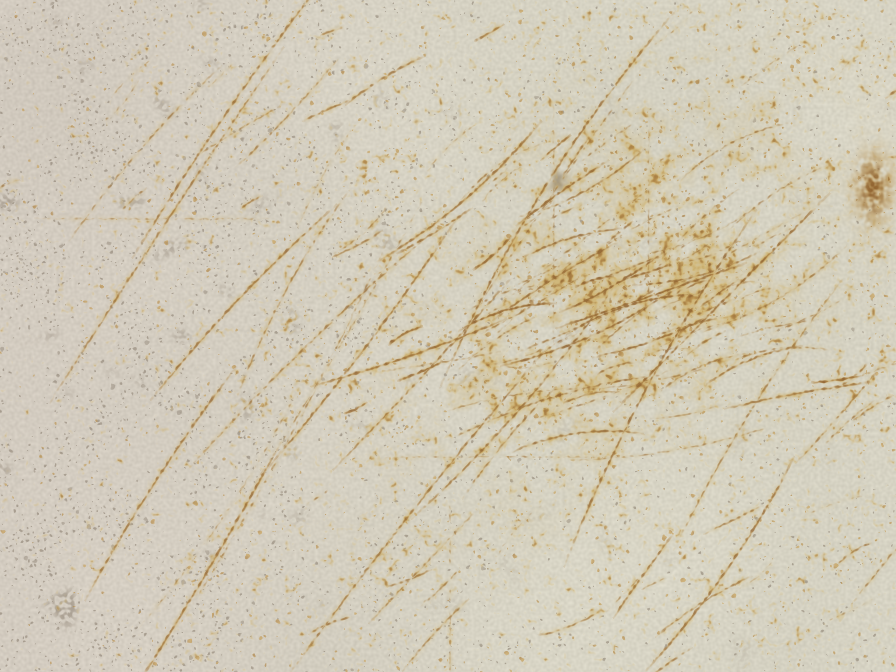
This texture is drawn by a WebGL 2 fragment shader. Its source:

```glsl
#version 300 es
precision highp float;
// Pale enamelled metal with rusty scratches, ragged rust flecks and sooty grit.
uniform vec2 u_resolution;
out vec4 fragColor;

vec2 hash2(vec2 p) {
  vec3 q = fract(p.xyx * vec3(0.1031, 0.1030, 0.0973));
  q += dot(q, q.yzx + 33.33);
  return fract((q.xx + q.yz) * q.zy);
}

float cornerSlope(vec2 cell, vec2 offset) {
  float a = 6.2832 * hash2(cell).x;
  return dot(vec2(cos(a), sin(a)), offset);
}

// Gradient noise, roughly -1 to 1
float noise(vec2 p) {
  vec2 i = floor(p), f = fract(p), e = vec2(1.0, 0.0);
  vec2 u = f * f * f * (f * (f * 6.0 - 15.0) + 10.0);
  float low = mix(cornerSlope(i, f), cornerSlope(i + e, f - e), u.x);
  float high = mix(cornerSlope(i + e.yx, f - e.yx), cornerSlope(i + 1.0, f - 1.0), u.x);
  return 1.4 * mix(low, high, u.y);
}

vec2 turn(vec2 p, float a) {
  float c = cos(a), s = sin(a);
  return vec2(c * p.x + s * p.y, c * p.y - s * p.x);
}

// One jittered dot per cell, kept with the given probability
float specks(vec2 p, float scale, float density) {
  vec2 cell = floor(p * scale);
  vec2 place = hash2(cell + scale), kind = hash2(cell + scale + 71.0);
  float radius = mix(0.08, 0.28, kind.y * kind.y);
  float d = length(fract(p * scale) - mix(vec2(0.3), vec2(0.7), place)) - radius;
  float edge = 0.7 * scale / u_resolution.y;
  return smoothstep(edge, -edge, d) * step(kind.x, density);
}

// Bent, uneven strokes: x is the scratch itself, y the stain around it
vec2 scratches(vec2 p, float grain, float beads) {
  float px = 0.9 / u_resolution.y;
  vec2 sum = vec2(0.0);
  for (int i = 0; i < 160; i++) {
    float n = float(i);
    vec2 a = hash2(vec2(n, 3.0)), b = hash2(vec2(n, 17.0)), c = hash2(vec2(n, 41.0));
    vec2 centre = a * vec2(1.35, 1.0);                 // loose short strokes
    float angle = mix(0.3, 1.0, b.x);
    float halfLength = mix(0.02, 0.11, b.y * b.y);
    float strength = 0.6 * c.x;
    float bend = 0.3;
    if (i < 26) {                                      // long steep strokes
      centre = vec2(0.2, 0.08) + a * vec2(0.95, 0.8);
      angle = mix(0.7, 1.08, b.x);
      halfLength = mix(0.08, 0.33, b.y);
      strength = mix(0.1, 0.7, c.x);
      bend = 0.16;
    } else if (i < 100) {                              // flatter strokes in the worn zone
      centre = vec2(0.93, 0.57) + (a + b.yx - 1.0) * vec2(0.42, 0.27);
      angle = mix(0.1, 0.75, b.x);
      halfLength = mix(0.03, 0.17, c.y * c.y);
      strength = mix(0.2, 1.0, c.x * c.x);
    } else if (i % 12 == 0) {                          // faint upright and level strokes
      angle = 1.57 * step(0.5, b.x);
      halfLength = 0.18;
      strength = 0.15;
      bend = 0.02;
    }
    vec2 q = turn(p - centre, angle);
    q.y -= (fract(c.y * 7.0) - 0.5) * bend / halfLength * q.x * q.x;
    float d = abs(q.y);
    if (d > 0.02 || abs(q.x) > halfLength) continue;
    float taper = smoothstep(halfLength, 0.7 * halfLength, abs(q.x));
    float width = mix(0.0008, 0.0018, strength) * (1.0 + 0.8 * grain);
    float broken = smoothstep(-0.45, 0.35, 0.7 * grain + 0.3 * beads + 0.9 * (strength - 0.35));
    float line = smoothstep(width + px, width - px, d) * broken * (0.55 + 0.45 * strength);
    float halo = exp(-d * d / 0.00002) * taper * (0.25 + strength) * (0.6 + 0.9 * beads);
    sum = max(sum, vec2(line * (0.25 + 0.75 * taper), halo));
  }
  return sum;
}

void main() {
  vec2 p = gl_FragCoord.xy / u_resolution.y;
  float grain = noise(p * 135.0), beads = noise(p * 62.0 + 9.0);
  float clumps = noise(p * 27.0 + 21.0), fine = noise(p * 190.0 + 31.0);
  float patches = noise(p * 8.0 + 5.0);
  vec2 rough = p + 0.0022 * vec2(grain, noise(p * 130.0 + 57.0));
  float leftSide = 1.0 - smoothstep(0.0, 0.9, p.x);

  // Enamel with fine grain and pale wipe marks
  vec3 colour = mix(vec3(0.842, 0.829, 0.768), vec3(0.826, 0.797, 0.752), leftSide);
  colour += 0.032 * fine + 0.012 * grain + 0.014 * noise(p * 3.0);
  colour += 0.012 * smoothstep(0.45, 0.9, noise(turn(p, 0.75) * vec2(3.0, 70.0)));

  // Grey-brown grit and smudges
  float gather = 0.6 + 1.1 * noise(p * 11.0 + 70.0);
  float grit = 0.8 * specks(turn(rough, 0.4), 130.0, (0.12 + 0.38 * leftSide) * gather);
  grit = max(grit, 0.6 * specks(turn(rough, 1.1), 85.0, (0.02 + 0.09 * leftSide) * gather));
  float smudge = smoothstep(0.4, 0.8, noise(p * 15.0 + 3.0)) * smoothstep(-0.3, 0.4, grain);
  smudge *= 0.2 + 0.6 * leftSide;
  vec2 soot = rough - vec2(0.83, 0.73);
  smudge += 1.2 * exp(-dot(soot, soot) / 0.00018) * smoothstep(-0.7, 0.3, beads);
  colour = mix(colour, vec3(0.51, 0.46, 0.40), 0.65 * clamp(max(grit, smudge), 0.0, 1.0));

  // Worn zone and one deep blotch
  vec2 worn = turn(p - vec2(0.92, 0.57), 0.75) / vec2(0.29, 0.18);
  float zone = exp(-dot(worn, worn));
  float streak = noise(turn(p, 0.55) * vec2(8.0, 36.0));
  vec2 spot = (rough - vec2(1.30, 0.72)) / vec2(0.024, 0.045);
  float blotch = exp(-dot(spot, spot)) * smoothstep(-0.9, 0.3, beads + 0.6 * grain);

  // Ragged rust flecks, gathered in patches, with small dots between
  float spread = 0.02 + 0.38 * zone + 0.24 * patches;
  spread -= 0.24 * (1.0 - smoothstep(-0.1, 0.55, p.x));
  float ragged = 0.5 * beads + 0.5 * grain + 0.35 * clumps + 0.15 * fine;
  ragged += 0.6 * spread + 0.3 * zone * streak;
  float rust = 0.9 * smoothstep(0.50, 0.90, ragged);
  float dots = clamp(0.05 + 0.5 * spread, 0.03, 0.35);
  rust = max(rust, 0.75 * specks(turn(rough, 0.8), 80.0, 0.7 * dots));
  rust = max(rust, 0.7 * specks(turn(rough, 2.0), 125.0, dots));
  vec2 marks = scratches(p + 0.3 * (rough - p), grain, beads);
  rust = clamp(max(max(rust, marks.x), blotch), 0.0, 1.0);

  // Soft stain below, solid rust above
  float stain = 0.5 * marks.y + 0.6 * blotch + 0.5 * smoothstep(0.2, 0.75, ragged);
  stain += zone * (0.2 + 0.2 * beads + 0.4 * streak + 0.4 * clumps + 0.3 * patches);
  colour = mix(colour, vec3(0.81, 0.70, 0.43), clamp(stain, 0.0, 0.85));
  float depth = clamp(0.15 + 0.5 * grain + 0.5 * marks.x + 0.25 * zone + 0.8 * blotch, 0.0, 1.0);
  colour = mix(colour, mix(vec3(0.78, 0.62, 0.33), vec3(0.54, 0.35, 0.15), depth), 0.88 * rust);
  fragColor = vec4(colour, 1.0);
}
```
